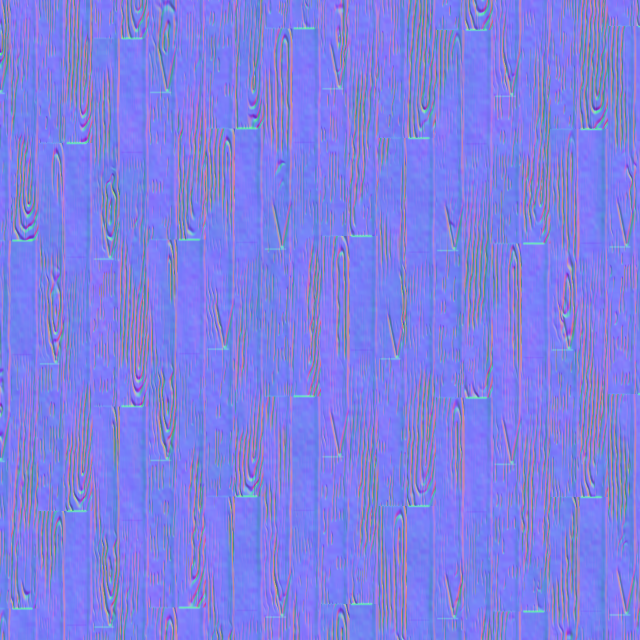
Reproduce this texture map procedurally as a WebGL 1 fragment shader.

```glsl
precision highp float;

uniform vec2 u_resolution;

const float TAU = 6.2831853;
const float COLUMNS = 22.3;         // planks across
const float COLUMN_SHIFT = 0.185;
const float CELL = 0.575;           // height of one run of boards
const float STAGGER = 0.165;        // vertical shift between column pairs
const float FIRST_TOP = 0.05;
const float LENGTH = CELL * COLUMNS; // run length in plank widths
const float RINGS = 6.5;            // grain lines per plank width
const float STREAKS = 9.0;          // fine grain lines per plank width
const float GRAIN_DEPTH = 0.12;
const float FINE_DEPTH = 0.04;
const float DENT_DEPTH = 0.045;
const float SLOPE_STEP = 0.014;     // in plank widths
const float EDGE_TILT = 1.2;
const float JOINT_TILT = 1.2;
const float RISING_GAIN = 0.35;     // tint of slopes facing left
const float FALLING_GAIN = 0.7;     // tint of slopes facing right
const float CREVICE_SHADE = 0.16;
const float SWAY = 0.2;             // broad tilt of the boards
const vec3 FLAT_COLOR = vec3(0.485, 0.495, 0.485);

float hash(vec2 p) {
  return fract(sin(dot(p, vec2(127.1, 311.7))) * 43758.5453);
}

float noise(vec2 p) {
  vec2 i = floor(p);
  vec2 f = fract(p);
  f = f * f * (3.0 - 2.0 * f);
  return mix(mix(hash(i), hash(i + vec2(1.0, 0.0)), f.x),
             mix(hash(i + vec2(0.0, 1.0)), hash(i + 1.0), f.x), f.y);
}

float bump(float d, float width) {
  return exp(-d * d / (width * width));
}

// Narrow cuts, one per unit of phase
float grooves(float phase) {
  return -pow(0.5 + 0.5 * cos(TAU * phase), 3.0);
}

// Arched lines, a ragged knot with a tapered end, then fine grain
float knottyBoard(vec2 q, float warp, float wear, float fine) {
  float t = q.y / LENGTH;
  float arch = length(vec2(q.x - 0.74, 0.25 * max(0.0, 0.9 - q.y)));
  float knot = length(vec2(q.x - 0.65, 0.17 * (q.y - 0.46 * LENGTH)));
  float taper = 0.3 * clamp((0.6 - t) / 0.12, 0.0, 1.0);
  float split = bump(abs(q.x - 0.65) - taper, 0.04);
  float archMask = 1.0 - smoothstep(0.3, 0.37, t);
  float knotMask = smoothstep(0.32, 0.38, t) * (1.0 - smoothstep(0.54, 0.6, t));
  float splitMask = smoothstep(0.46, 0.5, t) * (1.0 - smoothstep(0.59, 0.6, t));
  float core = 1.0 - smoothstep(0.2, 0.45, knot);
  float h = archMask * wear * grooves(RINGS * arch + warp);
  h += knotMask * wear * mix(0.3, 1.1, core) * grooves(RINGS * knot + 2.2 * warp);
  h -= splitMask * split * 0.7;
  return GRAIN_DEPTH * h + FINE_DEPTH * fine * mix(0.3, 1.0, smoothstep(0.57, 0.62, t));
}

// A smooth board, then leaning grain that closes in a loop
float loopedBoard(vec2 q, float warp, float wear, float fine) {
  float t = q.y / LENGTH;
  float below = q.y - LENGTH + 1.4;
  float center = 0.65 - 0.07 * below;
  float loop = length(vec2(q.x - center, 0.28 * max(0.0, below)));
  float grain = smoothstep(0.31, 0.45, t) * mix(0.25, 1.0, smoothstep(0.42, 0.65, t));
  float h = GRAIN_DEPTH * grain * wear * grooves(RINGS * loop + 1.3 * warp);
  return h + FINE_DEPTH * fine * mix(0.08, 0.6, smoothstep(0.3, 0.36, t));
}

float height(vec2 q, float odd, float seed) {
  vec2 offset = vec2(seed * 37.0, seed * 11.0);
  float warp = noise(q * vec2(2.0, 0.35) + offset) - 0.5;
  warp += 0.35 * (noise(q * vec2(6.0, 2.5) + offset) - 0.5);
  float wear = smoothstep(0.3, 0.6, noise(q * vec2(2.5, 0.45) + offset));
  wear *= 0.6 + 0.4 * noise(q * vec2(8.0, 6.0) + offset);
  float dashes = smoothstep(0.4, 0.75, noise(q * vec2(8.0, 2.4) + offset));
  float fine = dashes * grooves(STREAKS * q.x + 0.25 * q.y + 1.5 * warp);
  float dents = noise(q * vec2(3.0, 1.2) + offset) + 0.35 * noise(q * vec2(8.0, 5.0) + offset);
  float board = odd > 0.5 ? knottyBoard(q, warp, wear, fine)
                          : loopedBoard(q, warp, wear, fine);
  return board + DENT_DEPTH * dents;
}

vec3 plankColor(vec2 uv) {
  // Column, staggered run and position within it
  float x = uv.x * COLUMNS - COLUMN_SHIFT - 0.2 * (1.0 - smoothstep(0.0, 0.2, uv.x));
  float column = floor(x);
  float odd = mod(column, 2.0);
  float pair = floor((column + 1.0) * 0.5);
  float top = FIRST_TOP + STAGGER * (2.0 - mod(pair, 3.0));
  top += 0.03 * (hash(vec2(pair, 4.0)) - 0.5);
  float run = (1.0 - uv.y - top) / CELL;
  float seed = hash(vec2(column, floor(run)));
  float t = fract(run);
  vec2 q = vec2(x - column, t * LENGTH);

  // Slope of the surface
  float h = height(q, odd, seed);
  float hx = height(q + vec2(SLOPE_STEP, 0.0), odd, seed);
  float hy = height(q + vec2(0.0, SLOPE_STEP), odd, seed);
  vec2 tilt = vec2(h - hx, hy - h) / SLOPE_STEP;

  // Long edges
  float edge = 1.0 - q.x + 0.05 * (noise(vec2(column * 9.0, q.y * 1.5)) - 0.5);
  float chipped = 0.5 + 0.5 * noise(vec2(column * 5.0, q.y * 2.5));
  float strength = mix(0.8, mix(1.4, 0.6, smoothstep(0.3, 0.62, t)), odd);
  tilt.x += EDGE_TILT * strength * chipped * bump(edge - 0.06, 0.035);
  tilt.x -= 0.7 * chipped * bump(edge - 0.17, 0.07);

  // Board ends
  float span = smoothstep(0.02, 0.08, q.x) * (1.0 - smoothstep(0.74, 0.82, q.x));
  float end = bump(min(q.y, LENGTH - q.y), 0.035) * mix(1.0, 0.15, odd);
  float seam = bump(q.y - mix(0.31, 0.6, odd) * LENGTH, 0.03);
  tilt += JOINT_TILT * span * (end * vec2(-0.4, 1.0) + seam * vec2(0.0, mix(-0.1, 0.4, odd)));

  // Tint, with broad sway and dark crevices
  vec3 normal = normalize(vec3(tilt, 1.0));
  float steep = 1.0 - normal.z;
  normal.x *= normal.x < 0.0 ? RISING_GAIN : FALLING_GAIN;
  float sway = noise(vec2(q.x * 1.6 + seed * 50.0, q.y * 0.6)) - 0.5;
  normal.x += SWAY * (sway - 0.08);
  normal.y += 0.15 * steep - 0.3 * SWAY * sway;
  vec3 color = FLAT_COLOR + 0.5 * normal;
  color.b -= CREVICE_SHADE * steep + 0.12 * max(-sway, 0.0);
  return color;
}

void main() {
  vec3 color = vec3(0.0);
  for (int i = 0; i < 4; i++) {
    vec2 shift = vec2(mod(float(i), 2.0), floor(float(i) * 0.5)) * 0.5 - 0.25;
    color += 0.25 * plankColor((gl_FragCoord.xy + shift) / u_resolution);
  }
  gl_FragColor = vec4(color, 1.0);
}
```
